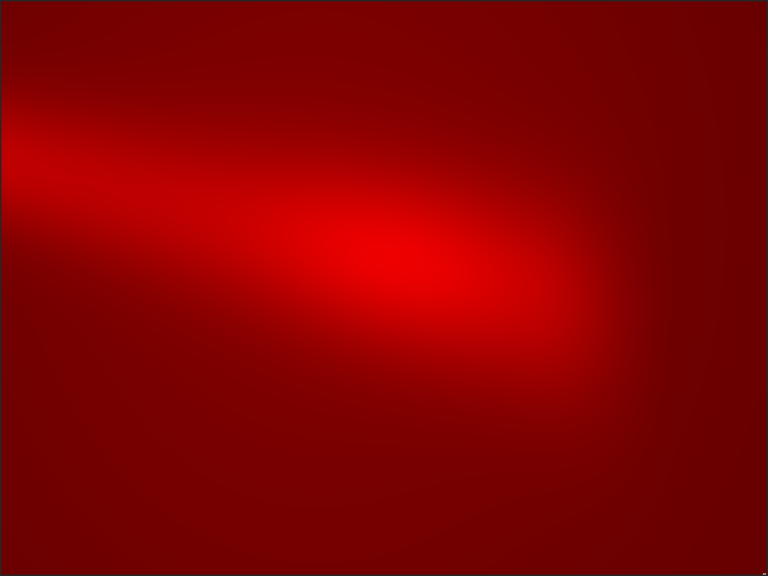
A Shadertoy shader for this background:

```glsl
// A soft red light beam sloping across a deep red field, with a thin dark frame.

// Layout space: x runs 0 to 4/3, y runs 0 to 1, origin at the lower left.
const vec2 LAYOUT = vec2(4.0 / 3.0, 1.0);

// Background field
const float FIELD_FLOOR = 0.38;
const float FIELD_LIFT = 0.12;
const vec2 FIELD_CENTER = vec2(0.55, 0.62);
const vec2 FIELD_RADII = vec2(0.72, 0.85);

// Beam
const vec2 BEAM_START = vec2(0.0, 0.722);
const vec2 BEAM_DIR = vec2(0.970, -0.243);
const float BEAM_LIGHT = 0.25;
const float BEAM_WIDTH = 0.078;
const float BEAM_SPREAD = 0.052;
const vec2 BEAM_FADE = vec2(0.92, 1.18);
const float ENTRY_LIGHT = 0.06;
const float ENTRY_LENGTH = 0.15;

// Bright core on the beam
const float CORE_ALONG = 0.713;
const vec2 CORE_RADII = vec2(0.225, 0.142);
const float CORE_LIGHT = 0.19;

// Frame
const vec3 FRAME_COLOR = vec3(0.17, 0.14, 0.14);
const float FRAME_WIDTH = 0.0026;
const vec3 TICK_COLOR = vec3(0.75, 0.70, 0.70);
const vec2 TICK_CENTER = vec2(1.327, 0.0035);
const vec2 TICK_HALF_SIZE = vec2(0.0026, 0.0012);

float gaussian(vec2 q) {
    return exp(-dot(q, q));
}

float boxDistance(vec2 p, vec2 halfSize) {
    vec2 d = abs(p) - halfSize;
    return length(max(d, 0.0)) + min(max(d.x, d.y), 0.0);
}

float coverage(float dist, float pixel) {
    return clamp(0.5 - dist / pixel, 0.0, 1.0);
}

float fieldLight(vec2 p) {
    return FIELD_FLOOR + FIELD_LIFT * gaussian((p - FIELD_CENTER) / FIELD_RADII);
}

float beamLight(vec2 p) {
    // Split the position into distances along and across the beam
    vec2 q = p - BEAM_START;
    float along = dot(q, BEAM_DIR);
    float across = dot(q, vec2(-BEAM_DIR.y, BEAM_DIR.x));

    // Widening shaft that dies away at its right end
    float width = BEAM_WIDTH + BEAM_SPREAD * max(p.x, 0.0);
    float profile = exp(-0.5 * across * across / (width * width));
    float fade = 1.0 - smoothstep(BEAM_FADE.x, BEAM_FADE.y, p.x);
    float strength = BEAM_LIGHT + ENTRY_LIGHT * exp(-p.x / ENTRY_LENGTH);

    float core = CORE_LIGHT * gaussian(vec2(along - CORE_ALONG, across) / CORE_RADII);
    return strength * profile * fade + core;
}

void mainImage(out vec4 fragColor, in vec2 fragCoord) {
    vec2 p = fragCoord / iResolution.xy * LAYOUT;
    float pixel = 1.0 / iResolution.y;

    // Light
    vec3 color = vec3(fieldLight(p) + beamLight(p), 0.0, 0.0);

    // Frame and the small pale tick in its lower right corner
    float inner = boxDistance(p - 0.5 * LAYOUT, 0.5 * LAYOUT - FRAME_WIDTH);
    color = mix(FRAME_COLOR, color, coverage(inner, pixel));
    float tick = boxDistance(p - TICK_CENTER, TICK_HALF_SIZE);
    color = mix(color, TICK_COLOR, coverage(tick, pixel));

    fragColor = vec4(color, 1.0);
}
```
